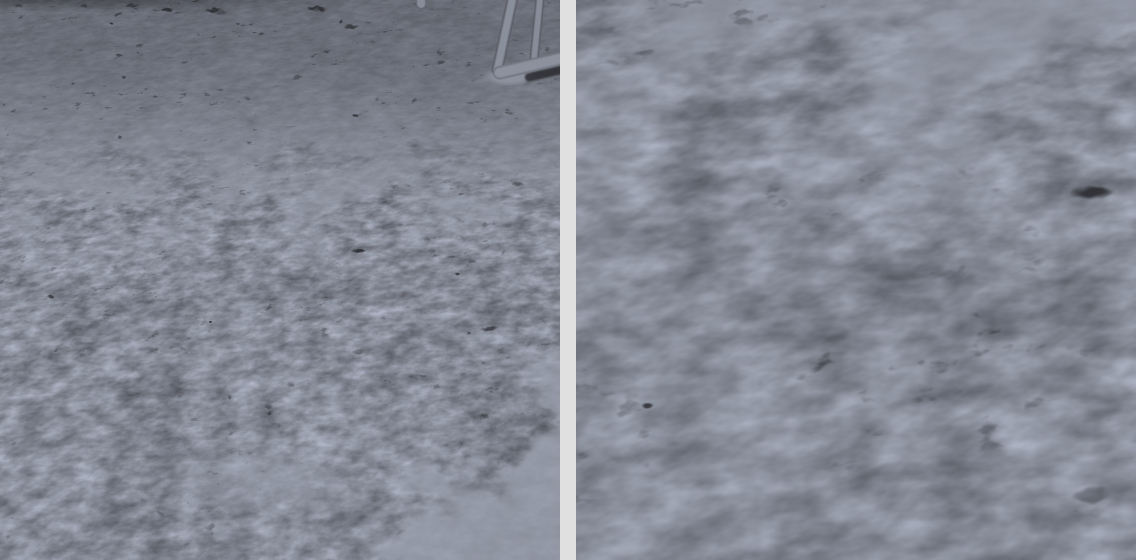
Left: the whole. Right: its middle third, enlarged.
This texture is drawn by a three.js fragment shader. Its source:

```glsl
varying vec2 vUv;

float hash(vec2 p) {
  return fract(sin(dot(p, vec2(127.1, 311.7))) * 43758.55);
}

vec2 gradientAt(vec2 cell) {
  float angle = 6.2832 * hash(cell);
  return vec2(cos(angle), sin(angle));
}

float gradientNoise(vec2 p) {
  vec2 i = floor(p), f = fract(p);
  vec2 u = f * f * f * (f * (f * 6.0 - 15.0) + 10.0);
  vec2 e = vec2(0.0, 1.0);
  float low = mix(dot(gradientAt(i), f), dot(gradientAt(i + e.yx), f - e.yx), u.x);
  float high = mix(dot(gradientAt(i + e), f - e), dot(gradientAt(i + e.yy), f - e.yy), u.x);
  return mix(low, high, u.y);
}

float fbm(vec2 p) {
  float sum = 0.0, amplitude = 0.5;
  for (int i = 0; i < 4; i++) {
    sum += amplitude * gradientNoise(p);
    p = mat2(1.9, 0.08, -0.16, 1.9) * p + 17.3;
    amplitude *= 0.58;
  }
  return sum;
}

float segmentDistance(vec2 p, vec2 a, vec2 b) {
  vec2 pa = p - a, ba = b - a;
  return length(pa - ba * clamp(dot(pa, ba) / dot(ba, ba), 0.0, 1.0));
}

// Ground brightness: far grey snow, trodden middle, smooth near drift
float snowBrightness(vec2 uv) {
  float depth = 1.0 / (2.2 - uv.y + 0.1 * uv.x);
  vec2 ground = vec2((uv.x - 0.5) * depth, depth);
  float blotch = fbm(ground * vec2(13.0, 36.0) + 3.0);
  float grain = fbm(ground * vec2(46.0, 165.0) + 41.0);
  float streak = gradientNoise(ground * vec2(120.0, 520.0));

  float trodden = 1.0 - smoothstep(0.56, 0.76, uv.y + 0.35 * blotch);
  float drift = smoothstep(-0.06, 0.06, uv.x - 0.95 * uv.y - 0.7 + 0.35 * blotch);
  vec2 moundOffset = (uv - vec2(0.48, 0.15)) / vec2(0.17, 0.075);
  float mound = smoothstep(1.1, 0.2, length(moundOffset) + 1.6 * blotch);
  float rough = mix(0.28, 1.0, trodden) * (1.0 - 0.8 * drift) * (1.0 - 0.5 * mound);

  float base = mix(0.535, 0.56, smoothstep(0.45, 0.66, uv.y));
  base = mix(base, 0.43, smoothstep(0.63, 0.95, uv.y));
  base += 0.06 * drift + 0.055 * mound;
  base -= 0.11 * smoothstep(0.975, 1.0, uv.y) * smoothstep(0.75, 0.2, uv.x);
  float value = base + rough * (0.2 * blotch + 0.32 * grain + 0.05 * streak);

  // Sparse dark scratches where grass pokes through
  float scratch = smoothstep(0.17, 0.36, fbm(ground * vec2(60.0, 190.0) + 90.0));
  float patchy = smoothstep(-0.05, 0.15, fbm(ground * vec2(9.0, 30.0) + 60.0));
  return value - 0.13 * scratch * patchy * (1.0 - drift);
}

// Scattered twigs and leaves, crowded toward the far edge
float debrisMask(vec2 uv) {
  float mask = 0.0;
  vec2 warp = 0.004 * vec2(gradientNoise(uv * 90.0), gradientNoise(uv * 110.0 + 9.0));
  for (int i = 0; i < 30; i++) {
    float id = float(i) + 1.0;
    float spread = hash(vec2(id, 2.0));
    vec2 center = vec2(hash(vec2(id, 1.0)), 0.99 - 0.76 * spread * spread * spread);
    center.x *= mix(0.65, 1.0, smoothstep(0.2, 0.7, spread));
    float size = hash(vec2(id, 3.0));
    vec2 radius = vec2(0.004 + 0.013 * size * size, 0.0025 + 0.0015 * size);
    vec2 q = uv - center + warp;
    q.y -= 0.25 * (hash(vec2(id, 4.0)) - 0.3) * q.x;
    float strength = 0.4 + 0.6 * hash(vec2(id, 5.0));
    mask = max(mask, strength * smoothstep(1.3, 0.45, length(q / radius)));
  }
  return mask;
}

float barMask(float d, float radius) {
  return smoothstep(radius + 0.0015, radius - 0.0015, d);
}

void main() {
  vec2 uv = vUv;
  float value = snowBrightness(uv);
  value = mix(value, 0.17, 0.9 * debrisMask(uv));

  // Snowy foot and shadow of the chair
  float foot = length((uv - vec2(0.91, 0.863)) / vec2(0.045, 0.016));
  value = mix(value, 0.57, smoothstep(1.2, 0.5, foot));
  float shadow = segmentDistance(uv, vec2(0.945, 0.862), vec2(1.02, 0.879));
  value = mix(value, 0.17, 0.85 * smoothstep(0.011, 0.004, shadow));

  // Chair legs and rail, darker along their edges
  float leg = segmentDistance(uv, vec2(0.919, 1.02), vec2(0.888, 0.875));
  float thinLeg = segmentDistance(uv, vec2(0.966, 1.02), vec2(0.954, 0.898));
  float rail = segmentDistance(uv, vec2(0.892, 0.87), vec2(1.02, 0.9));
  float post = segmentDistance(uv, vec2(0.752, 1.02), vec2(0.752, 0.993));
  value = mix(value, 0.56 - 0.2 * smoothstep(0.004, 0.01, leg), barMask(leg, 0.01));
  value = mix(value, 0.55 - 0.2 * smoothstep(0.003, 0.008, thinLeg), barMask(thinLeg, 0.008));
  value = mix(value, 0.57 - 0.12 * smoothstep(0.006, 0.012, rail), barMask(rail, 0.012));
  value = mix(value, 0.55, barMask(post, 0.007));

  vec3 coldTint = vec3(0.967, 1.0, 1.09);
  gl_FragColor = vec4(clamp(value, 0.1, 0.74) * coldTint, 1.0);
}
```
